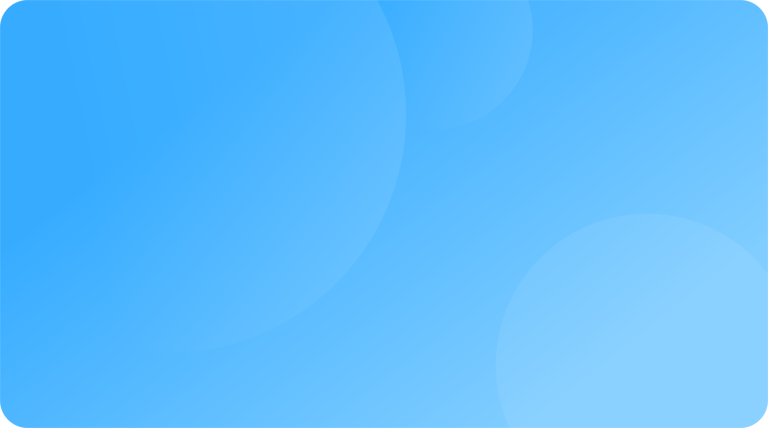
Reproduce this background procedurally as a Shadertoy shader.

```glsl
const vec3 DEEP_SKY = vec3(0.215, 0.675, 1.0);
const vec3 PALE_SKY = vec3(0.505, 0.805, 1.0);
const vec3 PAPER = vec3(1.0);

// Soft-edged coverage of a shape from its signed distance
float coverage(float dist, float pixel) {
    return 1.0 - smoothstep(-0.75 * pixel, 0.75 * pixel, dist);
}

float roundedBox(vec2 p, vec2 halfSize, float radius) {
    vec2 q = abs(p) - halfSize + radius;
    return length(max(q, 0.0)) + min(max(q.x, q.y), 0.0) - radius;
}

// White veil inside a disc, rising along a direction from alpha.x to alpha.y
vec3 addDisc(vec3 base, vec2 p, vec2 center, float radius, vec2 direction, vec2 alpha, float pixel) {
    vec2 local = (p - center) / radius;
    float rise = clamp((dot(local, direction) + 0.4) / 1.4, 0.0, 1.0);
    float veil = mix(alpha.x, alpha.y, rise);
    return mix(base, PAPER, veil * coverage((length(local) - 1.0) * radius, pixel));
}

void mainImage(out vec4 fragColor, in vec2 fragCoord) {
    float pixel = 1.0 / iResolution.y;
    vec2 p = fragCoord * pixel;
    vec2 size = iResolution.xy * pixel;

    // Diagonal sky gradient, deep at the upper left
    float along = dot(vec2(p.x, 1.0 - p.y), vec2(0.6, 0.8));
    vec3 color = mix(DEEP_SKY, PALE_SKY, clamp((along - 0.465) / 1.07, 0.0, 1.0));

    // Translucent discs
    vec2 rightward = vec2(0.98, 0.2);
    color = addDisc(color, p, vec2(0.391, 0.733), 0.558, rightward, vec2(0.0, 0.09), pixel);
    color = addDisc(color, p, vec2(1.012, 0.930), 0.2326, rightward, vec2(0.0, 0.085), pixel);
    color = addDisc(color, p, vec2(1.512, 0.147), 0.3535, rightward, vec2(0.07, 0.08), pixel);

    // Rounded card corners
    float card = coverage(roundedBox(p - 0.5 * size, 0.5 * size, 0.065), pixel);
    fragColor = vec4(mix(PAPER, color, card), 1.0);
}
```
